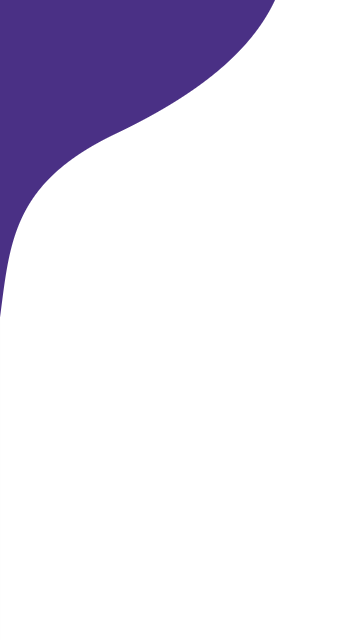
Give the GLSL for this background, as a WebGL 1 fragment shader.

```glsl
precision highp float;

// A violet wave fills the upper left corner of a plain white canvas.
// Its edge is two joined cubic Bezier curves that fall steadily in y, so
// bisection finds the edge point level with each pixel.

uniform vec2 u_resolution;

vec2 bezier(vec2 a, vec2 b, vec2 c, vec2 d, float t) {
  float s = 1.0 - t;
  return s * s * s * a + 3.0 * s * s * t * b + 3.0 * s * t * t * c + t * t * t * d;
}

vec2 bezierTangent(vec2 a, vec2 b, vec2 c, vec2 d, float t) {
  float s = 1.0 - t;
  return 3.0 * (s * s * (b - a) + 2.0 * s * t * (c - b) + t * t * (d - c));
}

// Signed pixel distance to a descending curve, positive on its right
float edgeDistance(vec2 p, vec2 a, vec2 b, vec2 c, vec2 d) {
  float low = 0.0;
  float high = 1.0;
  for (int i = 0; i < 18; i++) {
    float middle = 0.5 * (low + high);
    if (bezier(a, b, c, d, middle).y > p.y) low = middle;
    else high = middle;
  }
  float t = 0.5 * (low + high);
  vec2 tangent = normalize(bezierTangent(a, b, c, d, t) * u_resolution);
  return (p.x - bezier(a, b, c, d, t).x) * u_resolution.x * abs(tangent.y);
}

void main() {
  vec2 uv = gl_FragCoord.xy / u_resolution;
  vec2 joint = vec2(0.324, 0.7917);

  // Upper bulge above the joint, lower hollow beneath it
  float dist;
  if (uv.y > joint.y) {
    dist = edgeDistance(uv, vec2(0.764, 1.0), vec2(0.694, 0.9154),
                        vec2(0.537, 0.849), joint);
  } else {
    dist = edgeDistance(uv, joint, vec2(0.0347, 0.7148),
                        vec2(0.0278, 0.6224), vec2(0.0, 0.5039));
  }

  // One pixel of smoothing along the edge
  float coverage = clamp(0.5 - dist, 0.0, 1.0);
  vec3 white = vec3(1.0);
  vec3 violet = vec3(0.29, 0.19, 0.52);
  gl_FragColor = vec4(mix(white, violet, coverage), 1.0);
}
```
